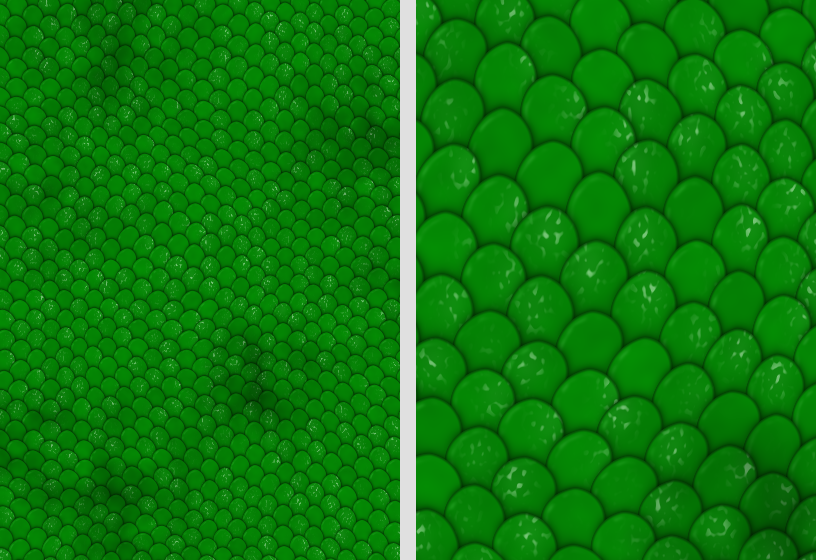
Left: the whole. Right: its middle third, enlarged.
Write a WebGL 2 fragment shader that draws this texture.

```glsl
#version 300 es
precision highp float;
// Green reptile skin: pointed-arch scales in staggered columns.
// Each pixel paints the few rows that can reach it, from top to bottom,
// so every scale overlaps the one above; noise adds warp, stains and glints.

uniform vec2 u_resolution;
out vec4 fragColor;

const float COLUMNS = 25.3;      // scale columns across the canvas
const float HALF_ROW = 0.635;    // vertical stagger, in column widths
const float HALF_WIDTH = 0.67;   // widest half extent of a scale
const float ARCH_HEIGHT = 0.80;  // from the widest part up to the tip

const vec3 GROOVE = vec3(0.02, 0.22, 0.02);
const vec3 SHADE  = vec3(0.02, 0.40, 0.02);
const vec3 BODY   = vec3(0.015, 0.525, 0.015);
const vec3 SHEEN  = vec3(0.12, 0.61, 0.12);
const vec3 GLINT  = vec3(0.46, 0.77, 0.46);

vec2 hash2(vec2 p) {
    vec2 q = vec2(dot(p, vec2(127.1, 311.7)), dot(p, vec2(269.5, 183.3)));
    return fract(sin(q) * 43758.55);
}

float corner(vec2 cell, vec2 f, vec2 o) {
    return dot(hash2(cell + o) * 2.0 - 1.0, f - o);
}

float gradientNoise(vec2 p) {
    vec2 i = floor(p), f = fract(p);
    vec2 u = f * f * f * (f * (f * 6.0 - 15.0) + 10.0);
    float low = mix(corner(i, f, vec2(0, 0)), corner(i, f, vec2(1, 0)), u.x);
    float high = mix(corner(i, f, vec2(0, 1)), corner(i, f, vec2(1, 1)), u.x);
    return mix(low, high, u.y);
}

vec2 warp(vec2 p, float frequency, float amount) {
    vec2 q = p * frequency;
    return p + amount * vec2(gradientNoise(q), gradientNoise(q + 37.4));
}

// Signed distance to a softly pointed arch with a longer, tapering root.
float archDistance(vec2 p, float halfWidth, float height) {
    float c = (height * height - halfWidth * halfWidth) / (2.0 * halfWidth);
    float x = sqrt(p.x * p.x + 0.003);
    float y = p.y < 0.0 ? p.y * 0.7 : p.y;
    return length(vec2(x + c, y)) - halfWidth - c;
}

// Dark stains spread over the skin, broken up by noise.
float stains(vec2 p) {
    const vec4 spots[7] = vec4[7](      // centre, radius, strength
        vec4(0.64, 0.44, 0.14, 0.8), vec4(0.27, 1.28, 0.19, 0.6),
        vec4(0.91, 1.05, 0.18, 0.7), vec4(0.30, 0.14, 0.19, 0.6),
        vec4(0.10, 0.87, 0.15, 0.4), vec4(0.03, 0.30, 0.13, 0.6),
        vec4(0.98, 0.68, 0.09, 0.5));
    float sum = 0.0;
    for (int i = 0; i < 7; i++) {
        vec2 d = (p - spots[i].xy) / spots[i].z;
        sum += spots[i].w * exp(-dot(d, d));
    }
    float cloud = gradientNoise(p * 9.0) + 0.8 * gradientNoise(p * 21.0);
    return clamp(sum * (0.75 + 1.1 * cloud) + 0.12 * cloud, 0.0, 1.0);
}

// Small glossy flecks, gathered around one random spot on each scale.
float glints(vec2 p, vec2 seed) {
    vec2 spot = vec2(0.16, 0.10) + (seed - 0.5) * vec2(0.8, 0.6);
    vec2 away = (p - spot) * vec2(3.4, 2.4);
    float gather = exp(-dot(away, away));
    float grain = gradientNoise(p * vec2(8.0, 5.5) + seed * 91.0);
    float fleck = smoothstep(0.08, 0.34, grain) + 0.12;
    return gather * fleck * smoothstep(0.2, 0.9, seed.y);
}

vec3 scaleColor(vec2 p, float d, vec2 seed) {
    float rim = exp(-pow((d + 0.13) / 0.05, 2.0));
    float facing = smoothstep(0.0, 0.7, dot(p, vec2(-0.85, 0.45)));
    float broken = smoothstep(-0.25, 0.35, gradientNoise(p * 4.0 + seed * 67.0));
    vec3 col = BODY * (0.95 + 0.08 * seed.x);
    col = mix(col, SHADE, 0.4 * smoothstep(-0.1, -0.75, p.y));
    col = mix(col, SHEEN, 0.95 * rim * facing * broken);
    col = mix(col, GLINT, clamp(glints(p, seed), 0.0, 1.0));
    return mix(col, GROOVE, 0.7 * smoothstep(-0.07, 0.0, d));
}

void main() {
    vec2 canvas = gl_FragCoord.xy / u_resolution.x;
    float pixel = COLUMNS / u_resolution.x;
    vec2 skin = warp(warp(canvas * COLUMNS, 0.11, 0.9), 0.6, 0.1);

    // Paint staggered rows downwards, each casting a shadow on those above.
    vec3 col = GROOVE;
    float firstRow = floor(skin.y / HALF_ROW) + 2.0;
    for (int i = 0; i < 5; i++) {
        float row = firstRow - float(i);
        float parity = mod(row, 2.0);
        float column = 2.0 * round((skin.x - parity) * 0.5) + parity;
        vec2 seed = hash2(vec2(column, row) + 5.3);
        vec2 p = skin - vec2(column, row * HALF_ROW) - (seed - 0.5) * 0.08;
        float d = archDistance(p, HALF_WIDTH, ARCH_HEIGHT);
        float above = smoothstep(-0.3, 0.6, p.y + 0.6 * p.x);
        col *= 1.0 - (0.12 + 0.32 * above) * exp(-max(d, 0.0) / 0.07);
        float cover = smoothstep(0.5 * pixel, -0.5 * pixel, d);
        col = mix(col, scaleColor(p, d, seed), cover);
    }

    // Stains and fine wear over the whole skin.
    col *= 1.0 - 0.36 * stains(canvas);
    col *= 1.0 + 0.06 * gradientNoise(skin * 2.3);
    fragColor = vec4(col, 1.0);
}
```
